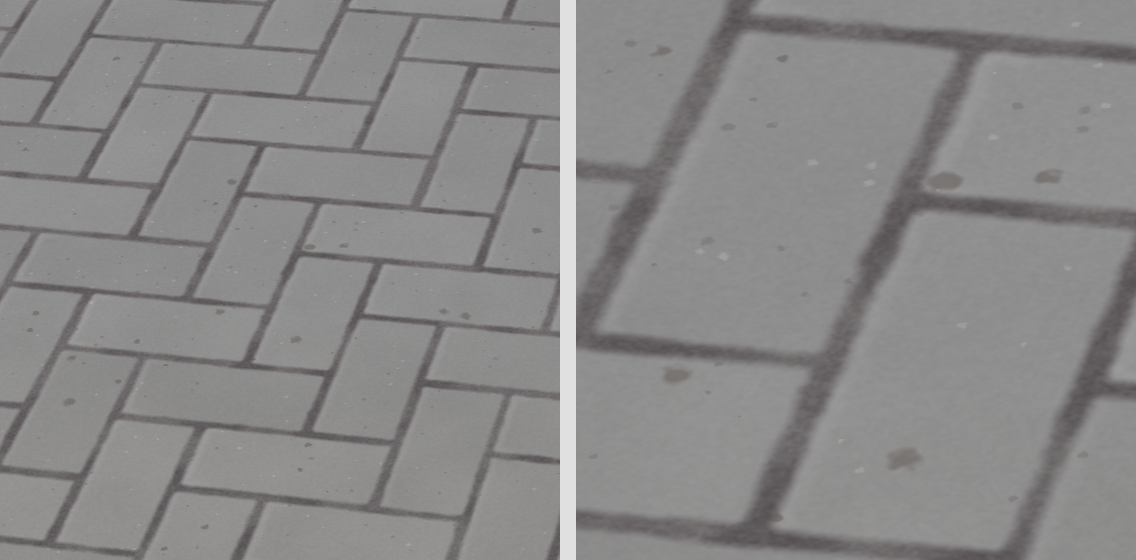
Left, the full canvas; right, a detail of the centre.
This texture is drawn by a Shadertoy shader. Its source:

```glsl
// Grey herringbone block paving seen at an angle, with worn sandy joints.

// Paving plane (right, up, 1) to canvas, as a perspective projection
const mat3 PLANE_TO_CANVAS = mat3(0.1465, -0.0167, -0.0060,
                                  0.0605,  0.1048,  0.0229,
                                  0.4297,  0.6536,  1.0000);
// Block shape, in block widths
const vec2 FLAT_HALF = vec2(1.035, 0.5);
const vec2 UPRIGHT_HALF = vec2(0.48, 1.0);
const float LEAN = 0.04;
const float JOINT_HALF = 0.045;
const float CORNER = 0.05;
const float SHIFT = 0.022;
const float EDGE_WEAR = 0.035;
const float SOFTNESS = 0.04;
// Colours and their variation
const vec3 BLOCK = vec3(0.558, 0.556, 0.555);
const vec3 JOINT = vec3(0.435, 0.420, 0.422);
const vec3 DEEP_JOINT = vec3(0.365, 0.345, 0.350);
const vec3 STAIN = vec3(0.43, 0.41, 0.40);
const float BLOCK_VARIATION = 0.022;
const float CLOUDING = 0.035;
const float GRAIN = 0.030;
const float RIM_LIGHT = 0.030;

float hash(vec2 p) {
    vec3 q = fract(p.xyx * vec3(0.1031, 0.1030, 0.0973));
    q += dot(q, q.yzx + 33.33);
    return fract((q.x + q.y) * q.z);
}

float noise(vec2 p) {
    vec2 i = floor(p), f = fract(p);
    f = f * f * (3.0 - 2.0 * f);
    return mix(mix(hash(i), hash(i + vec2(1, 0)), f.x),
               mix(hash(i + vec2(0, 1)), hash(i + vec2(1, 1)), f.x), f.y);
}

float fbm(vec2 p) {
    float sum = 0.0, amp = 0.5;
    for (int i = 0; i < 4; i++) {
        sum += amp * noise(p);
        p = p * 2.03 + 17.7;
        amp *= 0.5;
    }
    return sum / 0.9375;
}

float roundedBox(vec2 p, vec2 halfSize, float r) {
    vec2 q = abs(p) - halfSize + r;
    return length(max(q, 0.0)) + min(max(q.x, q.y), 0.0) - r;
}

// Signed distance to the nearest block; also gives its origin and the local position
float herringbone(vec2 p, out vec2 id, out vec2 local) {
    float nearest = 1e3;
    for (int j = -1; j <= 1; j++)
    for (int i = -1; i <= 1; i++) {
        vec2 cell = floor(p) + vec2(i, j);
        float k = mod(cell.x + cell.y, 4.0);  // 0,1: flat block; 2,3: upright block
        bool isFlat = k < 1.5;
        vec2 along = isFlat ? vec2(1, 0) : vec2(0, 1);
        vec2 origin = cell - along * mod(k, 2.0);
        vec2 jitter = vec2(hash(origin + 3.1), hash(origin + 71.7)) - 0.5;
        vec2 q = p - origin - 0.5 - 0.5 * along - SHIFT * jitter;
        q.x += LEAN * q.y;
        vec2 halfSize = isFlat ? FLAT_HALF : UPRIGHT_HALF;
        float d = roundedBox(q, halfSize - JOINT_HALF, CORNER);
        if (d < nearest) {
            nearest = d;
            id = origin;
            local = q / halfSize;
        }
    }
    return nearest;
}

// Sparse irregular specks, one at most per grid cell
float specks(vec2 p, float density) {
    vec2 cell = floor(p);
    vec2 centre = 0.3 + 0.4 * vec2(hash(cell + 5.3), hash(cell + 41.9));
    float radius = 0.08 + 0.16 * hash(cell + 23.0);
    float d = length(fract(p) - centre) + 0.12 * (noise(p * 9.0) - 0.5);
    return step(hash(cell + 9.0), density) * smoothstep(radius, radius * 0.4, d);
}

void mainImage(out vec4 fragColor, in vec2 fragCoord) {
    vec2 uv = fragCoord / iResolution.xy;
    vec3 ground = inverse(PLANE_TO_CANVAS) * vec3(uv, 1.0);
    vec2 p = ground.xy / ground.z;

    vec2 id, local;
    float d = herringbone(p, id, local);
    d += EDGE_WEAR * (fbm(p * 6.0) - 0.5);

    // Block face: tone per block, soft clouds, fine grain and a lit left rim
    float grain = noise(p * 34.0) + noise(p * 61.0 + 8.0) - 1.0;
    float tone = BLOCK_VARIATION * (hash(id + 13.0) - 0.5);
    tone += CLOUDING * (fbm(p * 1.3 + 4.0) - 0.5) + GRAIN * 0.5 * grain;
    float rim = smoothstep(-0.12, -0.05, d) * smoothstep(-0.6, -0.95, local.x);
    vec3 face = BLOCK + tone + RIM_LIGHT * rim;
    face += vec3(0.006, 0.002, -0.006) * (0.5 - uv.y);
    face = mix(face, STAIN, 0.7 * specks(p * 3.0, 0.05));
    face = mix(face, STAIN, 0.4 * specks(p * 7.0 + 2.0, 0.06));
    face += 0.06 * specks(p * 8.0 + 6.0, 0.05);

    // Joint: sandy fill with darker open stretches
    float open = smoothstep(0.35, 0.75, fbm(p * 2.5 + 30.0));
    vec3 sand = mix(JOINT, DEEP_JOINT, open) + 0.04 * grain;

    float joint = smoothstep(-SOFTNESS, SOFTNESS * 0.7, d);
    fragColor = vec4(mix(face, sand, joint), 1.0);
}
```
